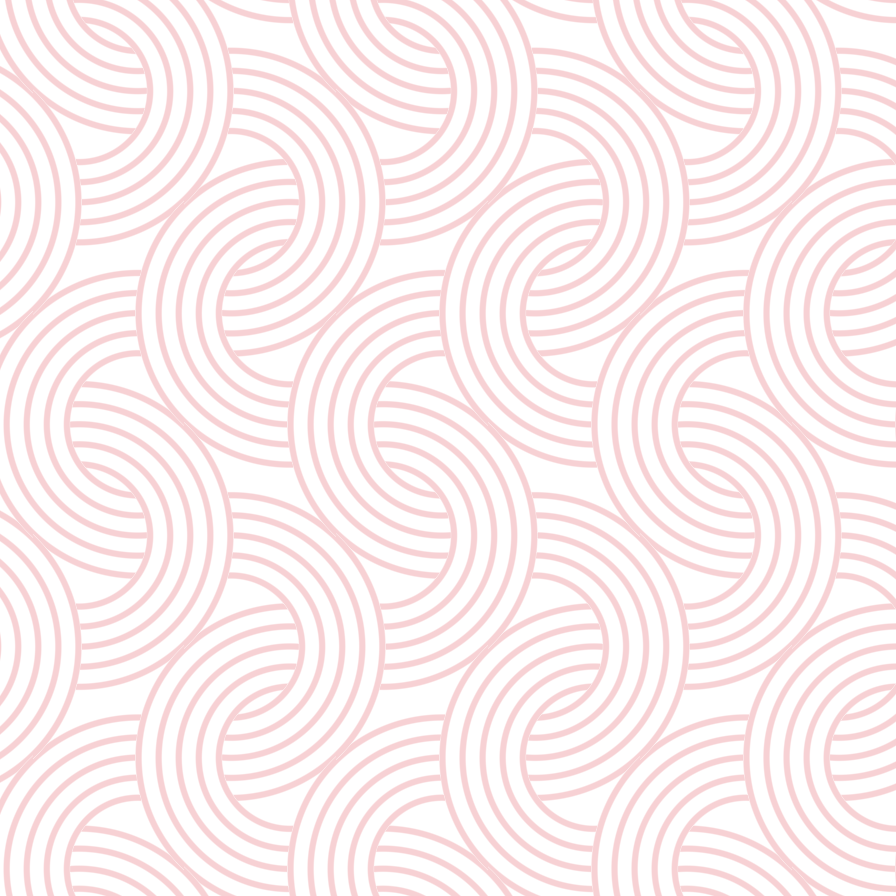
This pattern is drawn by a Shadertoy shader. Its source:

```glsl
const float ROW_STEP = 0.3656;   // row spacing, in tile widths
const float INNER = 0.234;       // radius of the innermost line
const float LINE_GAP = 0.066;
const float HALF_LINE = 0.0101;

// Half ring of one row: x = line ink, y = opaque band, z = depth from its flat side
vec3 halfRing(vec2 p, float row, float soft) {
    float phase = mod(row, 4.0);
    bool facesRight = phase < 2.0;
    float centerX = (facesRight ? 0.260 : 0.954) + 0.5 * mod(phase, 2.0);
    float side = facesRight ? 1.0 : -1.0;

    // The flat side reaches slightly past the centre, under the next ring
    float depth = fract(side * (p.x - centerX) + 0.06) - 0.06;
    float radius = length(vec2(depth, p.y - 0.2994 - row * ROW_STEP));

    float nearest = clamp(round((radius - INNER) / LINE_GAP), 0.0, 4.0);
    float lineDist = abs(radius - INNER - nearest * LINE_GAP) - HALF_LINE;
    float bandDist = abs(radius - INNER - 2.0 * LINE_GAP) - 2.0 * LINE_GAP - HALF_LINE;
    return vec3(1.0 - smoothstep(-soft, soft, lineDist),
                1.0 - smoothstep(-soft, soft, bandDist),
                depth);
}

void mainImage(out vec4 fragColor, in vec2 fragCoord) {
    // Tile widths, measured from the top left
    float tilesAcross = 2.948;
    vec2 p = vec2(fragCoord.x, iResolution.y - fragCoord.y) / iResolution.y * tilesAcross;
    float soft = max(0.003, 0.75 * tilesAcross / iResolution.y);

    float firstRow = floor((p.y - 0.2994) / ROW_STEP) - 1.0;
    vec3 rings[4];
    for (int i = 0; i < 4; i++) {
        rings[i] = halfRing(p, firstRow + float(i), soft);
    }

    // Weave: a ring is hidden by every band that lies deeper in its own half
    float ink = 0.0;
    for (int i = 0; i < 4; i++) {
        float visible = rings[i].x;
        for (int j = 0; j < 4; j++) {
            if (rings[j].z > rings[i].z) visible *= 1.0 - rings[j].y;
        }
        ink = max(ink, visible);
    }

    fragColor = vec4(mix(vec3(1.0), vec3(0.97, 0.82, 0.83), ink), 1.0);
}
```
